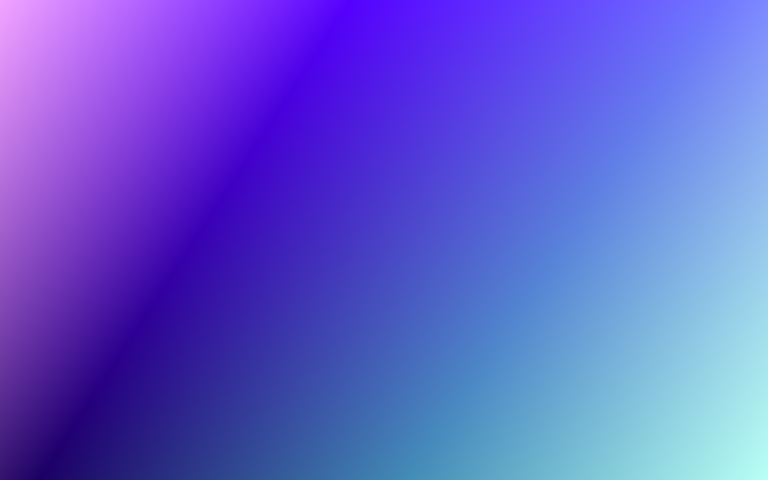
Give the GLSL for this background, as a WebGL 1 fragment shader.

```glsl
precision highp float;
// A slanted four-stop gradient from pink through violet and blue to aqua, deepening downwards.

uniform vec2 u_resolution;

const float SLANT = 0.576; // radians below the horizontal
const float VIOLET_STOP = 0.325;
const float BLUE_STOP = 0.667;

// Position along a slanted axis: 0 at the top left corner, 1 at the bottom right.
float slantedAxis(vec2 point, vec2 size, float angle) {
  vec2 direction = vec2(cos(angle), -sin(angle));
  return 0.5 + dot(point - 0.5 * size, direction) / dot(size, abs(direction));
}

// Fraction of the way from one stop to the next.
float between(float start, float end, float t) {
  return clamp((t - start) / (end - start), 0.0, 1.0);
}

// Piecewise linear blend of four colours, with creases at the inner stops.
vec3 fourStops(vec3 a, vec3 b, vec3 c, vec3 d, float t) {
  vec3 color = mix(a, b, between(0.0, VIOLET_STOP, t));
  color = mix(color, c, between(VIOLET_STOP, BLUE_STOP, t));
  return mix(color, d, between(BLUE_STOP, 1.0, t));
}

void main() {
  // Canvas units: height is 1
  vec2 size = vec2(u_resolution.x / u_resolution.y, 1.0);
  vec2 point = gl_FragCoord.xy / u_resolution.y;
  float depth = 1.0 - point.y;

  // Each stop fades from its bright upper tone to its deep lower tone
  vec3 pink = mix(vec3(0.945, 0.645, 1.0), vec3(0.945, 0.67, 0.75), depth);
  vec3 violet = mix(vec3(0.335, 0.0, 1.0), vec3(0.105, 0.0, 0.39), depth);
  vec3 blue = mix(vec3(0.44, 0.465, 1.0), vec3(0.26, 0.55, 0.715), depth);
  vec3 aqua = mix(vec3(0.845, 1.0, 1.0), vec3(0.725, 1.0, 0.96), depth);

  float t = slantedAxis(point, size, SLANT);
  gl_FragColor = vec4(fourStops(pink, violet, blue, aqua, t), 1.0);
}
```
